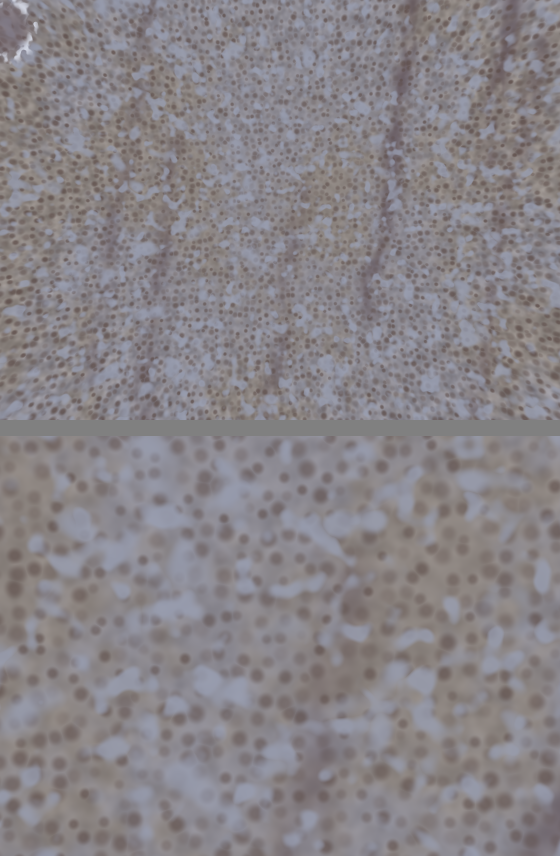
Top: the whole. Bottom: its middle third, enlarged.
A Shadertoy shader for this texture:

```glsl
// Soft speckled sandstone: brown pores, pale blue flakes and slanted dark veins.

const vec3 TAN = vec3(0.550, 0.520, 0.502);
const vec3 LAVENDER = vec3(0.550, 0.542, 0.575);
const vec3 FLAKE_BLUE = vec3(0.600, 0.625, 0.705);
const vec3 PORE_BROWN = vec3(0.365, 0.300, 0.285);
const vec3 VEIN_PURPLE = vec3(0.370, 0.310, 0.335);
const vec3 GLARE_WHITE = vec3(0.86, 0.88, 0.93);

// Each vein runs from its upper end (xy) to its lower end (zw).
const int VEIN_COUNT = 8;
const vec4 VEINS[VEIN_COUNT] = vec4[](
    vec4(0.985, 1.03, 0.925, 0.60), vec4(0.925, 0.56, 0.88, 0.26),
    vec4(1.225, 1.02, 1.155, 0.60), vec4(1.19, 0.50, 1.14, 0.02),
    vec4(0.42, 0.68, 0.33, -0.03), vec4(0.37, 1.02, 0.21, 0.10),
    vec4(0.71, 0.55, 0.64, -0.02), vec4(1.29, 0.90, 1.22, 0.56));
const float VEIN_STRENGTH[VEIN_COUNT] = float[](
    0.95, 0.75, 0.95, 0.55, 0.65, 0.50, 0.55, 0.65);

vec2 hash22(vec2 p) {
    vec3 q = fract(p.xyx * vec3(0.1031, 0.1030, 0.0973));
    q += dot(q, q.yzx + 33.33);
    return fract((q.xx + q.yz) * q.zy);
}

float valueNoise(vec2 p) {
    vec2 cell = floor(p), f = fract(p);
    f = f * f * (3.0 - 2.0 * f);
    float low = mix(hash22(cell).x, hash22(cell + vec2(1, 0)).x, f.x);
    float high = mix(hash22(cell + vec2(0, 1)).x, hash22(cell + 1.0).x, f.x);
    return mix(low, high, f.y);
}

// Two rotated layers hide the noise grid.
float softNoise(vec2 p) {
    vec2 turned = mat2(0.8, 0.6, -0.6, 0.8) * p;
    return 0.6 * valueNoise(p) + 0.4 * valueNoise(turned * 1.7 + 19.3);
}

// Stretches the grain radially toward the corners.
vec2 lensStretch(vec2 p, vec2 center, float amount) {
    vec2 d = p - center;
    return center + d * (1.0 - amount * dot(d, d));
}

// Darkest of the jittered round pores around p.
float pores(vec2 p, float radius) {
    vec2 cell = floor(p);
    float depth = 0.0;
    for (int y = -1; y <= 1; y++)
    for (int x = -1; x <= 1; x++) {
        vec2 id = cell + vec2(x, y);
        vec2 spot = id + 0.15 + 0.7 * hash22(id);
        vec2 look = hash22(id + 71.7);
        float size = radius * (0.7 + 0.6 * look.x);
        float dotMask = 1.0 - smoothstep(0.25 * size, size, length(p - spot));
        depth = max(depth, dotMask * (0.25 + 0.75 * look.y));
    }
    return depth;
}

float segmentDistance(vec2 p, vec2 a, vec2 b) {
    vec2 ab = b - a;
    float t = clamp(dot(p - a, ab) / dot(ab, ab), 0.0, 1.0);
    return length(p - a - ab * t);
}

// Ragged veins, broken up by noise drawn out along their length.
float veins(vec2 p, float width) {
    vec2 wobble = vec2(0.035 * (softNoise(p * 9.0) - 0.5), 0.0);
    float shade = 0.0;
    for (int i = 0; i < VEIN_COUNT; i++) {
        float d = segmentDistance(p + wobble, VEINS[i].xy, VEINS[i].zw) / width;
        shade = max(shade, VEIN_STRENGTH[i] * exp(-d * d));
    }
    float patchy = smoothstep(0.25, 0.65, softNoise(p * vec2(38.0, 17.0)));
    return shade * (0.25 + 0.75 * patchy);
}

// Broken bright rim around a dull spot: x is the dull area, y the rim.
vec2 glare(vec2 p, vec2 center, float radius) {
    float r = length(p - center) / radius;
    float sparkle = smoothstep(0.50, 0.75, softNoise(p * 70.0));
    float rim = exp(-pow((r - 1.0) * 5.0, 2.0)) * sparkle;
    return vec2(1.0 - smoothstep(0.5, 1.3, r), rim);
}

void mainImage(out vec4 fragColor, in vec2 fragCoord) {
    vec2 p = fragCoord / iResolution.y;
    vec2 center = vec2(0.5 * iResolution.x / iResolution.y, 0.5);
    vec2 grain = lensStretch(p, center, 0.28);
    float edge = smoothstep(0.15, 0.7, length(p - center));

    // Broad warm and cool areas
    float warmth = softNoise(p * 5.0 + 4.0) + 0.5 * (softNoise(grain * 45.0) - 0.5);
    vec3 color = mix(LAVENDER, TAN, smoothstep(0.25, 0.7, warmth));

    // Fine mottling, crisper away from the center
    float mottle = softNoise(grain * 85.0 + 7.0) - 0.5;
    color += mottle * mix(0.10, 0.20, edge);

    // Veins, then pores and flakes scattered over them
    color = mix(color, VEIN_PURPLE, 0.72 * veins(p, 0.022));
    float pore = pores(grain * 62.0, 0.48);
    color = mix(color, PORE_BROWN, pore * mix(0.62, 0.78, edge));
    float smallFlakes = smoothstep(0.56, 0.80, softNoise(grain * 55.0 + 31.0));
    float largeFlakes = smoothstep(0.66, 0.84, softNoise(grain * 27.0 + 53.0));
    color = mix(color, FLAKE_BLUE, 0.75 * max(smallFlakes, largeFlakes));

    // Wet glint in the upper left corner
    vec2 shine = glare(p, vec2(0.01, 0.93), 0.07);
    color = mix(color, VEIN_PURPLE + 0.06, 0.55 * shine.x);
    color = mix(color, GLARE_WHITE, 0.85 * shine.y);

    fragColor = vec4(color, 1.0);
}
```
